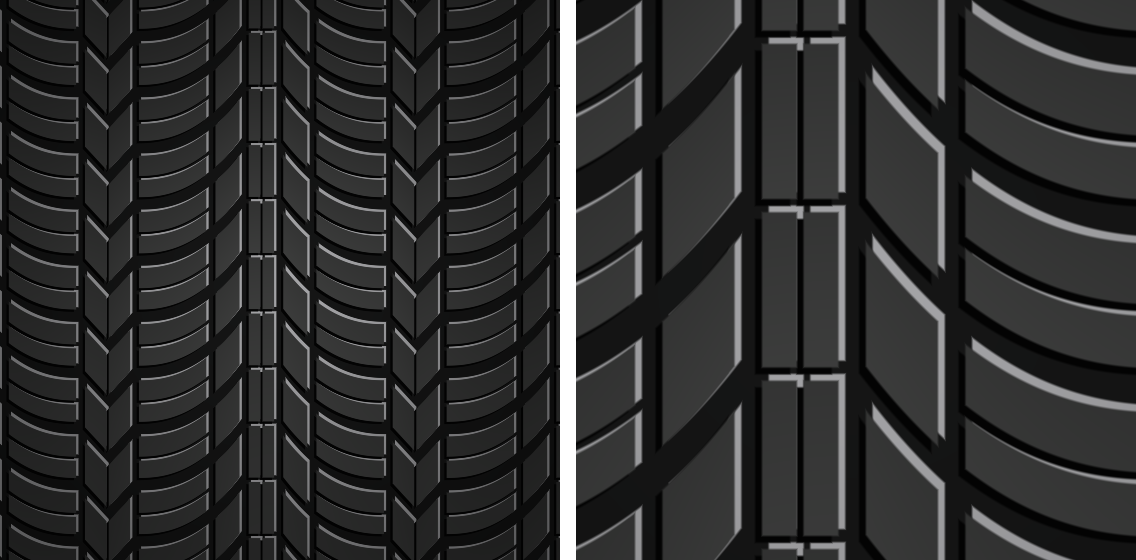
Left: the whole. Right: its middle third, enlarged.
Reproduce this pattern procedurally as a three.js fragment shader.

```glsl
varying vec2 vUv;

// Lengths are in design units, SPAN of them across the canvas
#define SPAN 768.0
#define COLUMN 422.0
#define ROW 77.0
#define AXIS 358.5
#define GROOVE 10.0
#define SIPE 2.7
#define BEVEL 3.1
#define SOFT 0.75
#define FACE_COLOR vec3(0.222, 0.224, 0.222)
#define GROOVE_COLOR vec3(0.082, 0.083, 0.083)
#define SHADOW_COLOR vec3(0.012)
#define EDGE_COLOR vec3(0.64, 0.64, 0.65)

// Distance from the nearest tread axis, mirrored left and right
float axisDistance(float x) {
  return abs(mod(x - AXIS + 0.5 * COLUMN, COLUMN) - 0.5 * COLUMN);
}

// Height of the cross groove, measured downward, at a distance from the axis
float sweep(float x) {
  if (x < 24.0) return 427.0;
  if (x < 174.0) return 434.5 - 78.0 * pow(max(168.0 - x, 0.0) / 138.0, 2.3);
  return 442.0 + 1.08 * (x - 180.0);
}

// Vertical distance to the nearest repeat of a cut
float rowDistance(float y) {
  return abs(mod(y + 0.5 * ROW, ROW) - 0.5 * ROW);
}

float ribDistance(float x, float inner, float outer) {
  return max(inner - x, x - outer);
}

// Coverage of the raised rubber blocks
float blocks(vec2 p) {
  float x = axisDistance(p.x);

  // Ribs: paired centre bars, curved shoulder, wide rib, chevron
  float ribs = min(ribDistance(x, 1.5, 17.5), ribDistance(x, 30.0, 63.0));
  ribs = min(ribs, ribDistance(x, 75.5, 168.0));
  ribs = min(ribs, ribDistance(x, 180.0, 209.5));

  // Cross grooves, corrected for their slope
  float slope = sweep(x + 0.5) - sweep(x - 0.5);
  float stretch = sqrt(1.0 + min(slope * slope, 4.0));
  float y = p.y - sweep(x);
  float halfGap = x < 24.0 ? 3.0 : GROOVE;
  float cut = halfGap - rowDistance(y);

  // Narrow sipe halving each block of the wide rib
  if (x > 69.0 && x < 174.0) cut = max(cut, SIPE - rowDistance(y + 36.5));

  return smoothstep(SOFT, -SOFT, max(ribs, cut / stretch));
}

void main() {
  vec2 p = vec2(vUv.x, 1.0 - vUv.y) * SPAN;
  vec2 rise = vec2(BEVEL, -BEVEL);

  // Soft pool of light, fading toward the corners
  float light = mix(1.0, 0.54, smoothstep(0.0, 0.74, length(vUv - 0.5)));

  // Each face brightens slightly toward its lower end
  float phase = fract((p.y - sweep(axisDistance(p.x))) / ROW);
  vec3 face = FACE_COLOR * mix(0.91, 1.07, phase);

  // Lit upper right edges, shaded lower left edges, then the faces
  vec3 color = GROOVE_COLOR;
  color = mix(color, EDGE_COLOR, blocks(p - rise));
  color = mix(color, SHADOW_COLOR, blocks(p + rise));
  color = mix(color, face, blocks(p));

  gl_FragColor = vec4(color * light, 1.0);
}
```
